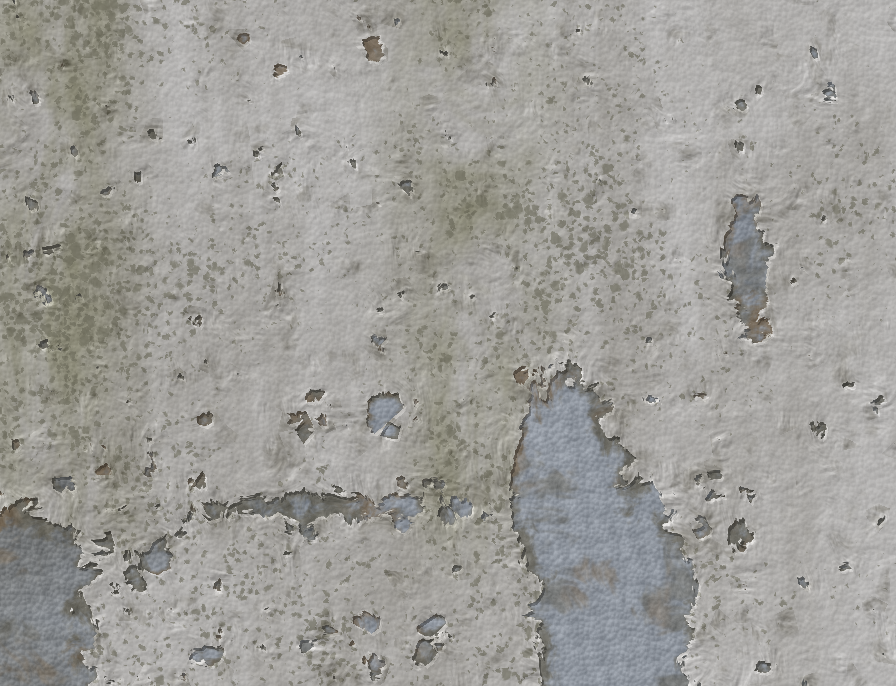
Give the GLSL for this texture, as a WebGL 1 fragment shader.

```glsl
precision highp float;
uniform vec2 u_resolution;

const vec3 PAINT_LIGHT = vec3(0.71, 0.705, 0.70);
const vec3 PAINT_DULL = vec3(0.615, 0.605, 0.585);
const vec3 ALGAE = vec3(0.50, 0.495, 0.40);
const vec3 MOULD = vec3(0.41, 0.405, 0.345);
const vec3 BLUE_COAT = vec3(0.55, 0.575, 0.61);
const vec3 GREY_COAT = vec3(0.46, 0.47, 0.475);
const vec3 GRIME = vec3(0.38, 0.365, 0.315);
const vec3 RUST = vec3(0.45, 0.38, 0.29);
const vec2 TO_LIGHT = vec2(-0.55, 0.83);

vec2 hash2(vec2 p) {
  vec2 q = vec2(dot(p, vec2(127.1, 311.7)), dot(p, vec2(269.5, 183.3)));
  return fract(sin(q) * 43758.55);
}

// Nearest cell: x is the distance to its point, y its random value
vec2 cells(vec2 p) {
  vec2 base = floor(p);
  vec2 nearest = vec2(8.0, 0.0);
  for (int j = -1; j <= 1; j++) {
    for (int i = -1; i <= 1; i++) {
      vec2 id = base + vec2(float(i), float(j));
      float d = length(id + hash2(id) - p);
      if (d < nearest.x) nearest = vec2(d, hash2(id + 37.0).x);
    }
  }
  return nearest;
}

// Rotated, warped sines, roughly -1 to 1
float layered(vec2 p) {
  float sum = 0.0;
  float gain = 0.5;
  for (int i = 0; i < 5; i++) {
    p = mat2(0.8, 0.6, -0.6, 0.8) * p * 1.9 + 1.7;
    p += 0.6 * sin(p.yx * 0.9 + 1.3);
    sum += gain * sin(p.x) * sin(p.y);
    gain *= 0.65;
  }
  return sum;
}

float ellipse(vec2 p, vec2 centre, vec2 radius) {
  return (1.0 - length((p - centre) / radius)) * min(radius.x, radius.y);
}

float glow(vec2 p, vec2 centre, vec2 radius) {
  vec2 q = (p - centre) / radius;
  return exp(-dot(q, q));
}

float chips(vec2 p, float scale, float density) {
  vec2 c = cells(p * scale);
  return (min(1.6 * (density - c.y), 0.4) - c.x) / scale;
}

float speckles(vec2 p, float scale, float amount) {
  vec2 c = cells(p * scale);
  float r = min(1.8 * (amount - c.y), 0.5);
  return 1.0 - smoothstep(r - 0.15, r + 0.12, c.x);
}

// Where the paint is brittle, 0 to about 1
float brittle(vec2 p) {
  float zone = glow(p, vec2(0.18, 0.25), vec2(0.10, 0.09));
  zone += 0.65 * glow(p, vec2(0.56, 0.37), vec2(0.12, 0.08));
  zone += 0.6 * glow(p, vec2(0.50, 0.06), vec2(0.22, 0.05));
  zone += 0.7 * glow(p, vec2(1.02, 0.25), vec2(0.07, 0.15));
  return zone + 0.45 * glow(p, vec2(0.50, 0.26), vec2(0.2, 0.04));
}

// Signed depth into the bare areas, positive where paint is gone
float exposure(vec2 p, float zone) {
  float bare = ellipse(p, vec2(0.83, 0.28), vec2(0.085, 0.17));
  bare = max(bare, ellipse(p, vec2(0.895, 0.09), vec2(0.115, 0.22)));
  bare = max(bare, ellipse(p, vec2(0.03, 0.04), vec2(0.10, 0.24)));
  bare = max(bare, ellipse(p, vec2(0.50, 0.262), vec2(0.15, 0.017)));
  bare = max(bare, ellipse(p, vec2(1.09, 0.62), vec2(0.03, 0.085)));
  float density = 0.025 + 0.55 * zone;
  bare = max(bare, chips(p, 13.0, density));
  bare = max(bare, chips(p + 5.0, 30.0, density + 0.02));
  return bare + 0.017 * layered(p * 14.0) + 0.017 * layered(p * 34.0);
}

// Relief lit from the upper left
float grain(vec2 p, float scale) {
  return cells((p + 0.0028 * TO_LIGHT) * scale).x - cells(p * scale).x;
}

void main() {
  vec2 p = gl_FragCoord.xy / u_resolution.y;
  float edge = 0.8 / u_resolution.y;
  float cloud = layered(p * 3.0);
  float fine = layered(p * 65.0);
  float bump = grain(p, 135.0);
  float zone = brittle(p);

  // Weathered paint with vertical algae runs
  float run = 0.5 + 0.5 * cos((p.x - 0.08 + 0.03 * cloud) * 10.3);
  run = pow(run, 4.0) * (1.0 - smoothstep(0.85, 1.1, p.x));
  run *= smoothstep(0.1, 0.35, p.y) * clamp(0.7 + 1.1 * layered(p * vec2(11.0, 5.0)), 0.0, 1.4);
  float wash = layered(vec2(p.x * 9.0, p.y * 1.2));
  float clean = 0.5 + 0.55 * wash + 0.5 * cloud + 0.35 * smoothstep(0.8, 1.15, p.x);
  vec3 paint = mix(PAINT_DULL, PAINT_LIGHT, clamp(clean, 0.0, 1.0));
  paint = mix(paint, ALGAE, clamp(0.6 * run, 0.0, 0.7));
  paint += 0.075 * bump + 0.035 * fine;

  // Mould specks over most of the wall, densest along the runs
  vec2 speckPos = p + 0.005 * vec2(fine, layered(p.yx * 65.0));
  float amount = 0.21 + 0.28 * run + 0.4 * layered(p * 4.0 + 3.0) + 0.12 * zone;
  amount -= 0.12 * smoothstep(1.0, 1.2, p.x);
  float specks = max(speckles(speckPos, 120.0, amount), speckles(speckPos, 62.0, amount - 0.14));
  paint = mix(paint, MOULD, 0.6 * specks);

  // Bare undercoat, dirtier near its rim and greyer at the left
  float depth = exposure(p, zone);
  float dirt = 1.0 - smoothstep(0.0, 0.022, depth + 0.02 * layered(p * 16.0));
  dirt = max(dirt, smoothstep(0.1, 0.6, layered(p * 12.0 + 8.0)) * 0.6);
  vec3 coat = mix(GREY_COAT, BLUE_COAT, smoothstep(0.05, 0.4, p.x + 0.2 * cloud));
  coat += 0.13 * bump + 0.06 * fine + 0.04 * cloud;
  vec3 soil = mix(GRIME, RUST, smoothstep(0.0, 0.5, layered(p * 8.0)));
  coat = mix(coat, soil + 0.1 * fine, 0.75 * dirt);

  // Lifted paint rim: shadow below it, light on its lower lip
  float bare = smoothstep(-edge, edge, depth);
  float lit = exposure(p + 0.005 * TO_LIGHT, zone);
  float litBare = smoothstep(-edge, edge, lit);
  float rim = exp(-pow(depth / 0.003, 2.0));
  coat *= 1.0 - 0.3 * (1.0 - litBare);

  // Blistered, soiled paint around the flaking
  float near = smoothstep(-0.04, 0.0, depth);
  float blister = layered((p + 0.005 * TO_LIGHT) * 24.0) - layered(p * 24.0);
  float soiled = near * smoothstep(-0.1, 0.5, layered(p * 20.0 + 4.0));
  paint = mix(paint, GRIME, 0.4 * soiled);
  paint += (0.05 + 0.2 * near) * clamp(blister, -0.6, 0.5);
  paint += 0.06 * rim + 0.09 * litBare;

  gl_FragColor = vec4(mix(paint, coat, bare), 1.0);
}
```
